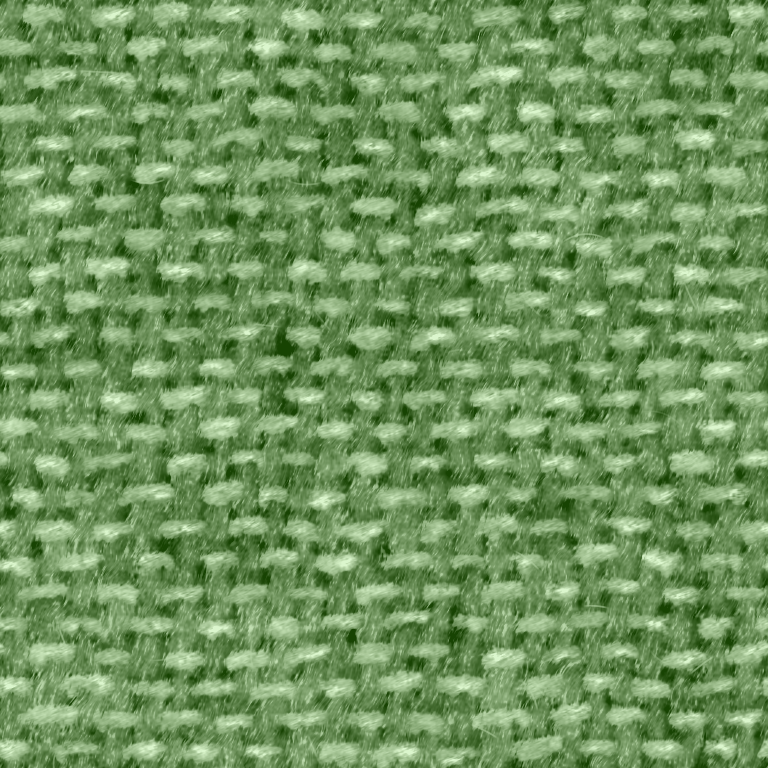
Write a Shadertoy shader that draws this texture.

```glsl
// Coarse plain-weave cloth: pale ragged weft dashes cross over darker, woolly warp.
// Each cell of an even grid holds one weft or warp crossing; sheared, bent noise
// draws the twisted fibres, and all noise and cell hashes wrap so the cloth tiles.

#define THREADS 24.0                 // threads across and down, must be even
#define FIBRES 92.0                  // fibre lattice, whole number
#define SWAY vec2(0.75, 0.40)        // wander of the threads, in cells
#define WEFT_SIZE vec2(0.74, 0.35)   // half size of a weft dash, in cells
#define WARP_SIZE vec2(0.50, 0.90)   // half size of a warp bulge, in cells
#define FUZZ 1.0                     // raggedness of the thread edges
#define BEND 0.008                   // how far fibres curl, in canvas units
#define HAIRS 44                     // loose hairs lying on the cloth
#define SHADE vec3(0.20, 0.36, 0.12)
#define PALE vec3(0.80, 0.91, 0.74)

float hash(vec2 p) {
    return fract(sin(dot(p, vec2(127.1, 311.7))) * 43758.5453);
}

// Value noise that repeats after a whole number of lattice cells
float noise(vec2 p, vec2 period) {
    vec2 i = floor(p), f = fract(p);
    f = f * f * (3.0 - 2.0 * f);
    vec2 a = mod(i, period), b = mod(i + 1.0, period);
    return mix(mix(hash(a), hash(vec2(b.x, a.y)), f.x),
               mix(hash(vec2(a.x, b.y)), hash(b), f.x), f.y);
}

// Wrapping noise centred on zero
float wrapNoise(vec2 uv, vec2 cells, float seed) {
    return noise(uv * cells + floor(seed * cells), cells) - 0.5;
}

// Fibres along the first axis, leaning by a third towards the second
float fibre(vec2 uv) {
    vec2 q = FIBRES * vec2(uv.x, 3.0 * uv.y - uv.x);
    return 0.5 * noise(q, vec2(FIBRES)) + 0.5 * noise(q * 2.0, vec2(2.0 * FIBRES)) - 0.5;
}

// Boxy thread bulge: 1 at the centre, 0 at the rim
float bulge(vec2 p, vec2 size) {
    vec2 q = p * p / (size * size);
    return 1.0 - q.x * q.x - q.y;
}

// Short curved hairs scattered over the wrapping canvas
float looseHairs(vec2 uv) {
    float cover = 0.0, soft = 1.0 / iResolution.y;
    for (int k = 0; k < HAIRS; k++) {
        vec2 id = vec2(float(k), 3.0);
        vec2 centre = vec2(hash(id), hash(id + 17.0));
        vec2 d = fract(uv - centre + 0.5) - 0.5;
        float angle = 6.2832 * hash(id + 31.0);
        d = mat2(cos(angle), sin(angle), -sin(angle), cos(angle)) * d;
        d.y += (hash(id + 43.0) - 0.5) * 24.0 * d.x * d.x;
        float reach = mix(0.012, 0.034, hash(id + 59.0));
        float line = 1.0 - smoothstep(0.0003, 0.0007 + soft, abs(d.y));
        line *= 1.0 - smoothstep(0.5 * reach, reach, abs(d.x));
        cover = max(cover, line * mix(0.1, 0.6, hash(id + 71.0)));
    }
    return cover;
}

void mainImage(out vec4 fragColor, in vec2 fragCoord) {
    vec2 uv = fragCoord / iResolution.xy;

    // Curled fibres, blotchy fluff, fine grain and uneven thread paths
    vec2 curl = BEND * vec2(wrapNoise(uv, vec2(41.0), 0.1), wrapNoise(uv, vec2(37.0), 0.6));
    float weftFibre = fibre(uv + 0.6 * curl);
    float warpFibre = fibre((uv + curl).yx);
    float fluff = wrapNoise(uv, vec2(76.0, 64.0), 0.4);
    float grain = 0.5 * wrapNoise(uv, vec2(150.0), 0.8) + 0.7 * wrapNoise(uv, vec2(290.0), 0.3);
    vec2 sway = vec2(wrapNoise(uv, vec2(7.0, 9.0), 0.3), wrapNoise(uv, vec2(9.0, 7.0), 0.7));
    vec2 p = uv * THREADS + SWAY * sway + 0.18 * vec2(warpFibre, fluff);
    vec2 home = floor(p);

    // Highest weft and warp bulge among the crossings, and the pockets beside dashes
    float weft = -1.0, warp = -1.0, weftTone = 0.0, warpTone = 0.0;
    float pocket = 0.0, glint = 0.0;
    vec2 along = vec2(0.0);
    for (int y = -1; y <= 1; y++)
    for (int x = -1; x <= 1; x++) {
        vec2 cell = home + vec2(float(x), float(y));
        vec2 id = mod(cell, THREADS);
        vec2 rnd = vec2(hash(id + 5.0), hash(id + 83.0)) - 0.5;
        vec2 d = p - cell - 0.5 - rnd * vec2(0.24, 0.14);
        if (mod(id.x + id.y, 2.0) < 0.5) {
            d.y -= (0.04 + 0.12 * rnd.y) * d.x;
            float b = bulge(d, WEFT_SIZE * (1.0 + 0.30 * rnd.yx));
            if (b > weft) { weft = b; weftTone = rnd.x; along = d; }
            vec2 spot = (d - vec2(0.5 * rnd.y + 0.1, 0.16 * rnd.x)) / vec2(0.36, 0.13);
            glint = max(glint, exp(-dot(spot, spot)) * hash(id + 47.0));
            vec2 corner = (abs(d) - vec2(0.62, 0.40)) / vec2(0.22, 0.17);
            float depth = hash(id + 29.0 + 7.0 * step(0.0, d));
            pocket = max(pocket, depth * exp(-dot(corner, corner)));
        } else {
            d.x -= 0.16 * d.y;
            float b = bulge(d, WARP_SIZE * (1.0 + 0.20 * rnd));
            if (b > warp) { warp = b; warpTone = rnd.y; }
        }
    }

    // Ragged masks: fibres of each thread stray over the rim
    float stray = FUZZ * (0.5 * warpFibre + 0.6 * fluff + 0.4 * grain);
    float weftMask = smoothstep(0.0, 0.65, weft + stray);
    float warpMask = smoothstep(-0.25, 0.40, warp + stray);
    float body = clamp(weft, 0.0, 1.0);

    // Shade the gaps, then the warp, then the weft on top
    float gapLight = 0.13 + 0.25 * warpFibre + 0.15 * grain;
    float warpLight = 0.25 + 0.14 * max(warp, 0.0) + 0.10 * warpTone
                    + 0.42 * warpFibre + 0.20 * fluff + 0.26 * grain;
    warpLight += 0.16 * smoothstep(0.12, 0.34, warpFibre + 0.3 * grain);
    float weftLight = 0.44 + 0.26 * body + 0.14 * weftTone + 0.22 * along.y
                    + 0.32 * weftFibre + 0.20 * fluff + 0.20 * grain;
    weftLight += glint * (0.30 + 0.75 * weftFibre + 0.40 * grain);
    float tone = mix(gapLight, warpLight, warpMask);
    tone -= 0.42 * pocket * smoothstep(0.30, -0.20, warpFibre + 0.6 * fluff);
    tone = mix(tone, weftLight, weftMask);

    // Cloudy wear, sparse dark slubs and hairs
    tone += 0.17 * wrapNoise(uv, vec2(11.0), 0.5);
    float slub = wrapNoise(uv, vec2(22.0, 11.0), 0.2) + 0.5;
    tone -= 0.36 * smoothstep(0.88, 0.98, slub) * (1.0 - 0.7 * weftMask);
    tone = mix(tone, 0.85, looseHairs(uv));

    fragColor = vec4(mix(SHADE, PALE, clamp(tone, -0.18, 1.1)), 1.0);
}
```
